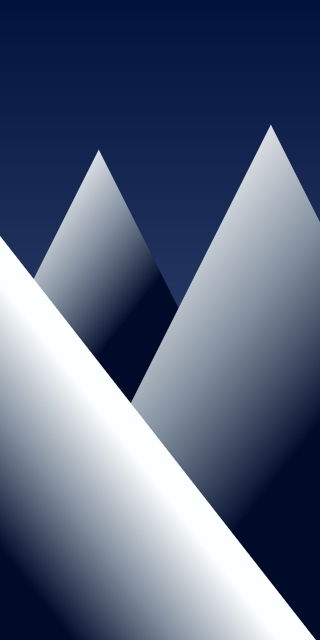
Give the GLSL for this background, as a Shadertoy shader.

```glsl
// Moonlit geometric mountains: two shaded peaks behind a bright diagonal slope.
#define SKY_TOP vec3(0.005, 0.075, 0.235)
#define SKY_LOW vec3(0.150, 0.215, 0.385)
#define SHADOW vec3(0.000, 0.045, 0.165)
#define SLATE vec3(0.510, 0.560, 0.620)
#define SNOW vec3(0.990, 1.000, 1.000)
#define LIGHT_DIR vec2(0.788, -0.616)
#define PEAK_LIGHT 0.86
#define PEAK_WIDTH 0.503
#define SLOPE_START vec2(0.0, 1.263)
#define SLOPE_NORMAL vec2(0.788, 0.616)

// Shadow to slate to snow, for light from 0 to 1
vec3 snowRamp(float light) {
    light = clamp(light, 0.0, 1.0);
    vec3 lower = mix(SHADOW, SLATE, min(light * 2.0, 1.0));
    return mix(lower, SNOW, max(light * 2.0 - 1.0, 0.0));
}

// Coverage of a shape from its signed distance, negative inside
float coverage(float dist, float pixel) {
    return clamp(0.5 - dist / pixel, 0.0, 1.0);
}

// Triangular peak whose light fades along LIGHT_DIR from the apex
vec3 addPeak(vec3 base, vec2 p, vec2 apex, float fadeLength, float pixel) {
    vec2 q = p - apex;
    float dist = (abs(q.x) + PEAK_WIDTH * q.y) / length(vec2(1.0, PEAK_WIDTH));
    float light = clamp(1.0 - dot(q, LIGHT_DIR) / fadeLength, 0.0, 1.0);
    vec3 shade = snowRamp(PEAK_LIGHT * pow(light, 0.9));
    return mix(base, shade, coverage(dist, pixel));
}

void mainImage(out vec4 fragColor, in vec2 fragCoord) {
    // Canvas spans one unit across and two units up
    vec2 p = fragCoord / iResolution.xy * vec2(1.0, 2.0);
    float pixel = 2.0 / iResolution.y;

    // Night sky
    vec3 color = mix(SKY_TOP, SKY_LOW, clamp(2.0 - p.y, 0.0, 1.0));

    // Distant peaks
    color = addPeak(color, p, vec2(0.3086, 1.5326), 0.396, pixel);
    color = addPeak(color, p, vec2(0.8464, 1.6107), 0.693, pixel);

    // Foreground slope, brightest along its ridge
    float ridge = dot(p - SLOPE_START, SLOPE_NORMAL);
    float light = 1.0 - (-ridge - 0.09) / 0.51;
    color = mix(color, snowRamp(light), coverage(ridge, pixel));

    fragColor = vec4(color, 1.0);
}
```
